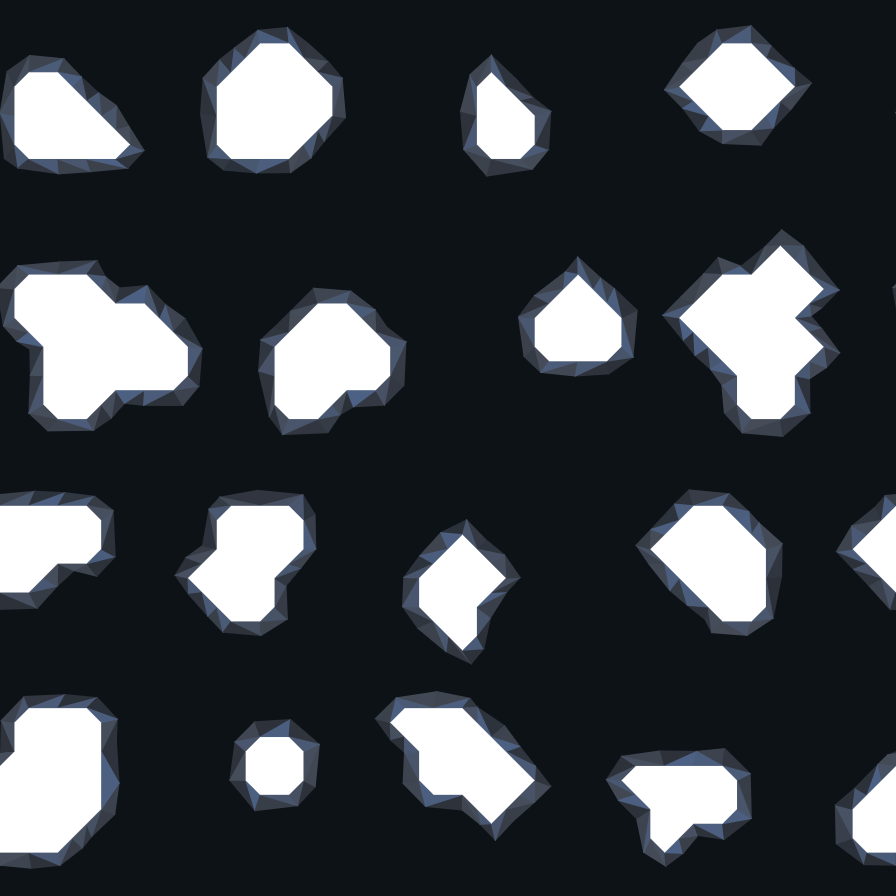
Give the GLSL for this pattern, as a Shadertoy shader.

```glsl
const float GRID = 31.0;        // contour cells per side
const float BLOBS = 4.0;        // blobs per side
const float SEED = 17.3;
const float JITTER = 0.22;      // blob offset, in blob cells
const float CORE = 0.19;        // core radius, in blob cells
const float ARM_LENGTH = 0.27;
const vec2 ARM_RADIUS = vec2(0.12, 0.19);
const vec2 BLOB_SCALE = vec2(0.65, 1.2);
const vec2 RIM_WIDTH = vec2(0.42, 0.62);  // in contour cells
const float RIM_SLIP = 0.4;
const float REACH = 1.4;        // farthest the rim extends, in contour cells
const float TAU = 6.28319;
const vec3 NIGHT = vec3(0.05, 0.07, 0.09);
const vec3 WHITE = vec3(1.0);
const vec3 CHARCOAL = vec3(0.17, 0.19, 0.225);
const vec3 SLATE = vec3(0.27, 0.295, 0.34);
const vec3 BLUE = vec3(0.30, 0.38, 0.52);
const int SIDE = 6;             // nodes per side of the local window

float nodes[SIDE * SIDE];

vec2 hash2(vec2 p) {
    vec3 q = fract((p + SEED).xyx * vec3(0.1031, 0.1030, 0.0973));
    q += dot(q, q.yzx + 33.33);
    return fract((q.xx + q.yz) * q.zy);
}

float segmentDistance(vec2 p, vec2 a, vec2 b) {
    vec2 e = b - a;
    return length(p - a - e * clamp(dot(p - a, e) / max(dot(e, e), 1e-6), 0.0, 1.0));
}

float cross2(vec2 a, vec2 b) { return a.x * b.y - a.y * b.x; }

float triangleDistance(vec2 p, vec2 a, vec2 b, vec2 c) {
    float d = min(segmentDistance(p, a, b), min(segmentDistance(p, b, c), segmentDistance(p, c, a)));
    vec3 s = vec3(cross2(b - a, p - a), cross2(c - b, p - b), cross2(a - c, p - c));
    s *= sign(cross2(b - a, c - a));
    return min(s.x, min(s.y, s.z)) > 0.0 ? -d : d;
}

// A core disc with three random arms
float blob(vec2 p, vec2 id) {
    float size = mix(BLOB_SCALE.x, BLOB_SCALE.y, fract(0.618 * (id.x + BLOBS * id.y)));
    float turn = hash2(id + 71.0).x;
    p /= size;
    float d = length(p) - CORE;
    for (int k = 0; k < 3; k++) {
        vec2 h = hash2(id + 11.0 * float(k + 1));
        float angle = TAU * (turn + (float(k) + 0.8 * h.x) / 3.0);
        vec2 tip = ARM_LENGTH * h.y * vec2(cos(angle), sin(angle));
        float radius = mix(ARM_RADIUS.x, ARM_RADIUS.y, hash2(id + 13.0 * float(k + 8)).x);
        d = min(d, segmentDistance(p, vec2(0.0), tip) - radius);
    }
    return d * size;
}

// Distance to the nearest blob, in contour cells; wraps at the canvas edges
float field(vec2 p) {
    vec2 q = p * BLOBS / GRID;
    float d = 1.0;
    for (int r = 0; r < 2; r++) {
        float row = floor(q.y - 0.5) + float(r);
        float wrappedRow = mod(row, BLOBS);
        float shift = hash2(vec2(wrappedRow, 37.0)).x;
        for (int c = 0; c < 2; c++) {
            float column = floor(q.x - shift - 0.5) + float(c);
            vec2 id = vec2(mod(column, BLOBS), wrappedRow);
            vec2 center = vec2(column + shift, row) + 0.5 + JITTER * (hash2(id + 53.0) - 0.5);
            d = min(d, blob(q - center, id));
        }
    }
    return d * GRID / BLOBS;
}

// Cell corners, counterclockwise
ivec2 corner(int k) { k &= 3; return ivec2(((k + 1) >> 1) & 1, k >> 1); }

float nodeAt(ivec2 n) { return nodes[n.y * SIDE + n.x]; }

vec2 slope(ivec2 n) {
    ivec2 s = ivec2(1, 0);
    return vec2(nodeAt(n + s) - nodeAt(n - s), nodeAt(n + s.yx) - nodeAt(n - s.yx));
}

// Contour vertex on a cell edge and its partner on the rim
vec2 contourPoint(ivec2 cell, int edge, vec2 origin, out vec2 outer) {
    ivec2 a = cell + corner(edge), b = cell + corner(edge + 1);
    vec2 inner = 0.5 * vec2(a + b);
    vec2 normal = normalize(slope(a) + slope(b) + 1e-5);
    vec2 h = hash2(mod(2.0 * (inner + origin), 2.0 * GRID));
    outer = inner + normal * mix(RIM_WIDTH.x, RIM_WIDTH.y, h.x)
          + vec2(-normal.y, normal.x) * RIM_SLIP * (h.y - 0.5);
    return inner;
}

void mainImage(out vec4 fragColor, in vec2 fragCoord) {
    vec2 p = fragCoord / iResolution.xy * GRID;
    float pixel = GRID / iResolution.y;
    float rough = field(p);
    fragColor = vec4(rough < 0.0 ? WHITE : NIGHT, 1.0);
    if (abs(rough) > REACH) return;

    vec2 origin = floor(p) - 2.0;
    p -= origin;
    for (int i = 0; i < SIDE * SIDE; i++)
        nodes[i] = field(origin + vec2(i % SIDE, i / SIDE));

    vec3 color = NIGHT;
    float edgeDistance = 1e3, side = 1e3;
    for (int i = 0; i < 9; i++) {
        ivec2 cell = ivec2(1 + i % 3, 1 + i / 3);
        for (int k = 0; k < 4; k++) {
            // Each run of inside corners yields one contour segment
            if (nodeAt(cell + corner(k)) < 0.0 || nodeAt(cell + corner(k + 1)) >= 0.0) continue;
            int last = k + 1;
            for (int s = 0; s < 2; s++)
                if (nodeAt(cell + corner(last + 1)) < 0.0) last++;
            vec2 outerA, outerB;
            vec2 a = contourPoint(cell, k, origin, outerA);
            vec2 b = contourPoint(cell, last, origin, outerB);
            edgeDistance = min(edgeDistance, segmentDistance(p, a, b));
            if (i == 4) side = min(side, cross2(b - a, p - a));

            // Two flat facets fill the rim beside the segment
            vec2 id = mod(2.0 * (a + origin), 2.0 * GRID);
            vec2 tone = hash2(id + 90.0);
            bool flip = hash2(id + 190.0).x < 0.5;
            float low = triangleDistance(p, a, b, flip ? outerB : outerA);
            float high = triangleDistance(p, flip ? a : b, outerA, outerB);
            color = mix(color, mix(CHARCOAL, SLATE, tone.x * tone.x), clamp(1.0 - high / pixel, 0.0, 1.0));
            color = mix(color, mix(SLATE, BLUE, tone.y), clamp(1.0 - low / pixel, 0.0, 1.0));
        }
    }

    // White interior on top
    bool inside = side < 1e2 ? side < 0.0 : nodeAt(ivec2(2)) < 0.0;
    float d = inside ? -edgeDistance : edgeDistance;
    fragColor.rgb = mix(color, WHITE, clamp(0.5 - d / pixel, 0.0, 1.0));
}
```
